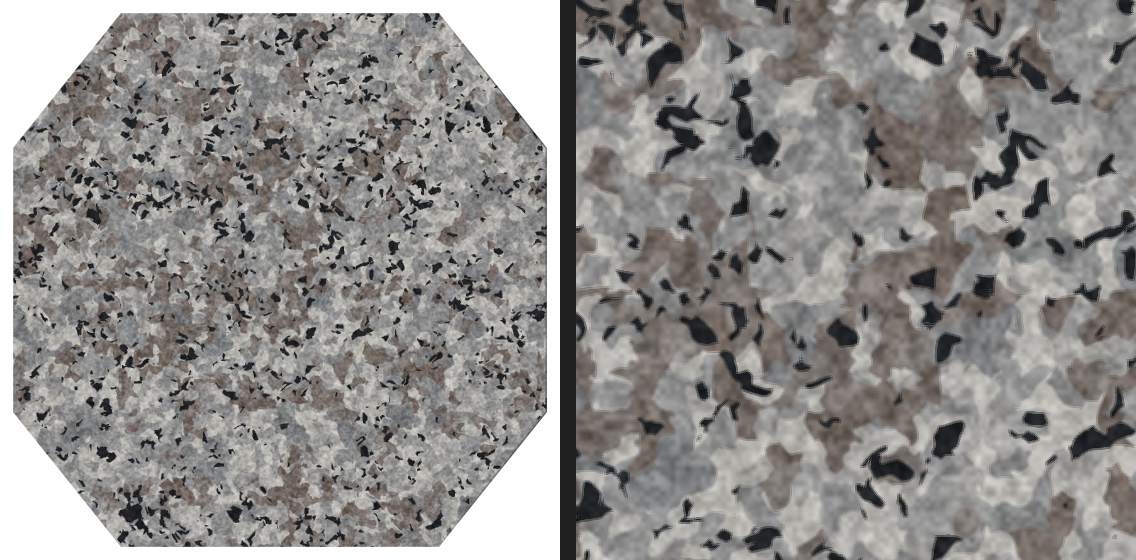
Left: the whole. Right: its middle third, enlarged.
This texture is drawn by a Shadertoy shader. Its source:

```glsl
// Octagonal slab of speckled grey, brown and black granite on white.

const vec3 PALE  = vec3(0.71, 0.70, 0.68);
const vec3 GREY  = vec3(0.55, 0.55, 0.55);
const vec3 SLATE = vec3(0.43, 0.44, 0.45);
const vec3 BROWN = vec3(0.43, 0.385, 0.36);
const vec3 BLACK = vec3(0.12, 0.13, 0.14);
const vec3 PAPER = vec3(1.0);

// Two random values from a grid position, without sine
vec2 hash2(vec2 p) {
    vec3 q = fract(p.xyx * vec3(0.1031, 0.1030, 0.0973));
    q += dot(q, q.yzx + 33.33);
    return fract((q.xx + q.yz) * q.zy);
}

float valueNoise(vec2 p) {
    vec2 i = floor(p), f = fract(p);
    f = f * f * (3.0 - 2.0 * f);
    float low = mix(hash2(i).x, hash2(i + vec2(1, 0)).x, f.x);
    float high = mix(hash2(i + vec2(0, 1)).x, hash2(i + vec2(1, 1)).x, f.x);
    return mix(low, high, f.y);
}

// Random pair belonging to the nearest crystal of a Voronoi packing
vec2 crystal(vec2 p, float seed) {
    vec2 cell = floor(p), nearest = cell;
    float best = 9.0;
    for (int y = -1; y <= 1; y++)
    for (int x = -1; x <= 1; x++) {
        vec2 id = cell + vec2(x, y);
        vec2 offset = id + hash2(id + seed) - p;
        float d = dot(offset, offset);
        if (d < best) { best = d; nearest = id; }
    }
    return hash2(nearest + seed + 57.0);
}

// Ragged displacement that roughens crystal outlines
vec2 ragged(vec2 p, float frequency, float amount) {
    vec2 q = p * frequency;
    return p + amount * (vec2(valueNoise(q), valueNoise(q + 71.0)) - 0.5);
}

vec3 granite(vec2 p) {
    vec2 q = ragged(ragged(p, 60.0, 0.014), 170.0, 0.007);

    // Pale and grey ground crystals
    vec2 ground = crystal(q * 68.0, 11.0);
    vec3 color = mix(GREY, PALE, smoothstep(0.25, 0.75, ground.x));

    // Broad grey feldspar
    vec2 broad = crystal(q * 29.0, 131.0);
    if (broad.x < 0.24) color = mix(SLATE, GREY, sqrt(broad.y));

    // Brown crystals gathered in loose drifts
    float drift = smoothstep(0.25, 0.85, valueNoise(p * 17.0 + 5.0));
    vec2 brown = crystal(q * 52.0, 241.0);
    if (brown.x < 0.58 * drift) color = mix(BROWN, GREY, 0.5 * brown.y);

    // Fine mineral texture
    float fine = valueNoise(p * 330.0) + valueNoise(p * 150.0 + 19.0) - 1.0;
    color += 0.15 * fine + 0.05 * (ground.y - 0.5);

    // Black mica: clustered flakes and small specks
    float cluster = smoothstep(0.35, 0.85, valueNoise(p * 27.0 + 43.0));
    float flake = crystal(q * 84.0, 353.0).x;
    float speck = crystal(q * 150.0, 467.0).x;
    if (flake < 0.13 * cluster || speck < 0.015 + 0.07 * cluster)
        color = BLACK + 0.07 * fine;
    return color;
}

// Signed distance to a square with four cut corners
float octagon(vec2 p) {
    p = abs(p);
    float square = max(p.x, p.y) - 0.4765;
    float cut = dot(p, vec2(0.781, 0.625)) - 0.5196;
    return max(square, cut);
}

void mainImage(out vec4 fragColor, in vec2 fragCoord) {
    float side = min(iResolution.x, iResolution.y);
    vec2 p = (fragCoord - 0.5 * iResolution.xy) / side;

    // Average four nearby samples to soften the crystal edges
    vec3 stone = vec3(0.0);
    for (int i = 0; i < 4; i++) {
        vec2 corner = vec2(i & 1, i >> 1) - 0.5;
        stone += 0.25 * granite(p + 0.5 + corner * 0.0013);
    }

    // Thin shaded rim along the right side
    float d = octagon(p);
    float rim = smoothstep(-0.004, 0.0, d) * smoothstep(0.25, 0.4, p.x);
    stone *= 1.0 - 0.45 * rim;

    float blur = max(0.001, 0.75 / side);
    fragColor = vec4(mix(stone, PAPER, smoothstep(-blur, blur, d)), 1.0);
}
```
